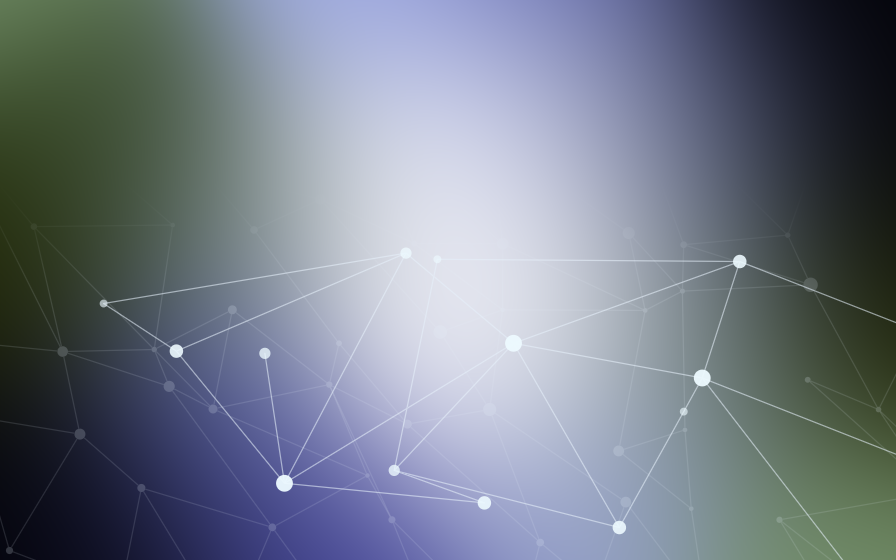
This background is drawn by a Shadertoy shader. Its source:

```glsl
// Soft blue, white and green glows behind a web of thin links and round nodes.

const float GLOW_SPREAD = 0.19;
const float LINK_HALF_WIDTH = 0.0011;
const float LINK_OPACITY = 0.58;
const float MESH_CELL = 0.17;
const float MESH_TOP = 0.69;
const float MESH_LINK_OPACITY = 0.13;
const float MESH_NODE_OPACITY = 0.20;

const vec3 WHITE = vec3(0.97, 0.97, 0.99);
const vec3 MIST = vec3(0.80, 0.82, 0.93);
const vec3 PERIWINKLE = vec3(0.62, 0.67, 0.91);
const vec3 HAZE = vec3(0.58, 0.63, 0.80);
const vec3 COBALT = vec3(0.34, 0.37, 0.66);
const vec3 INDIGO = vec3(0.24, 0.24, 0.58);
const vec3 STEEL = vec3(0.31, 0.34, 0.48);
const vec3 SLATE = vec3(0.41, 0.48, 0.47);
const vec3 SAGE = vec3(0.45, 0.56, 0.41);
const vec3 MOSS = vec3(0.19, 0.26, 0.13);
const vec3 OLIVE = vec3(0.12, 0.14, 0.00);
const vec3 NIGHT = vec3(0.00, 0.00, 0.02);
const vec3 LINK_TINT = vec3(0.90, 0.94, 0.98);
const vec3 NODE_TINT = vec3(0.93, 0.98, 1.00);

// Main nodes: centre and radius; zero radius marks a link leaving the canvas.
const vec3 HUBS[16] = vec3[16](
    vec3(0.725, 0.548, 0.010), vec3(0.781, 0.537, 0.007), vec3(0.917, 0.387, 0.015),
    vec3(1.321, 0.533, 0.012), vec3(1.254, 0.325, 0.015), vec3(1.106, 0.058, 0.012),
    vec3(0.865, 0.102, 0.012), vec3(0.704, 0.160, 0.010), vec3(0.508, 0.137, 0.015),
    vec3(0.315, 0.373, 0.012), vec3(0.185, 0.458, 0.007), vec3(1.221, 0.265, 0.007),
    vec3(0.473, 0.369, 0.010), vec3(1.610, 0.185, 0.0), vec3(1.610, 0.420, 0.0),
    vec3(1.520, -0.02, 0.0));

const ivec2 LINKS[23] = ivec2[23](
    ivec2(1, 3), ivec2(0, 10), ivec2(0, 9), ivec2(0, 8), ivec2(1, 7), ivec2(0, 2),
    ivec2(2, 8), ivec2(2, 3), ivec2(2, 4), ivec2(2, 5), ivec2(2, 7), ivec2(4, 3),
    ivec2(4, 11), ivec2(11, 5), ivec2(8, 6), ivec2(7, 5), ivec2(7, 6), ivec2(9, 8),
    ivec2(3, 14), ivec2(4, 13), ivec2(4, 15), ivec2(9, 10), ivec2(12, 8));

vec3 hash3(vec2 cell) {
    vec3 q = fract(vec3(cell.xyx) * vec3(0.1031, 0.1030, 0.0973));
    q += dot(q, q.yxz + 33.33);
    return fract((q.xxy + q.yzz) * q.zyx);
}

float segmentDistance(vec2 p, vec2 a, vec2 b) {
    vec2 ab = b - a;
    return length(p - a - ab * clamp(dot(p - a, ab) / dot(ab, ab), 0.0, 1.0));
}

float disc(vec2 p, vec2 centre, float radius, float px) {
    return clamp((radius - length(p - centre)) / px + 0.5, 0.0, 1.0);
}

float link(vec2 p, vec2 a, vec2 b, float px) {
    float halfWidth = max(LINK_HALF_WIDTH, 0.5 * px);
    float cover = clamp((halfWidth - segmentDistance(p, a, b)) / px + 0.5, 0.0, 1.0);
    return cover * LINK_HALF_WIDTH / halfWidth;
}

// Colour weighted by its Gaussian falloff; the weight is kept in w.
vec4 glow(vec2 p, float x, float y, vec3 colour) {
    vec2 d = (p - vec2(x, y)) / GLOW_SPREAD;
    return vec4(colour, 1.0) * exp(-0.5 * dot(d, d));
}

vec3 backdrop(vec2 p) {
    vec4 sum = vec4(0.0, 0.0, 0.0, 1e-6);
    // Left: green corner down to black
    sum += glow(p, 0.00, 1.10, SAGE) + glow(p, 0.18, 0.75, MOSS);
    sum += glow(p, 0.00, 0.50, OLIVE) + glow(p, 0.00, 0.10, NIGHT);
    sum += glow(p, 0.20, 0.00, NIGHT + 0.1 * INDIGO) + glow(p, 0.43, 0.60, SLATE);
    // Centre: white core between two blue ends
    sum += glow(p, 0.65, 1.05, PERIWINKLE) + glow(p, 1.00, 1.08, COBALT);
    sum += glow(p, 0.70, 0.65, WHITE) + glow(p, 0.95, 0.52, WHITE);
    sum += glow(p, 0.80, 0.36, WHITE) + glow(p, 0.95, 0.78, MIST);
    sum += glow(p, 0.40, 0.25, COBALT) + glow(p, 0.60, 0.00, INDIGO);
    sum += glow(p, 1.04, 0.10, HAZE);
    // Right: black corner down to green
    sum += glow(p, 1.22, 0.75, STEEL) + glow(p, 1.45, 1.05, NIGHT);
    sum += glow(p, 1.60, 0.70, NIGHT) + glow(p, 1.25, 0.40, SLATE);
    sum += glow(p, 1.60, 0.42, OLIVE) + glow(p, 1.50, 0.00, SAGE);
    return sum.rgb / sum.w;
}

vec2 meshNode(vec2 cell) {
    return (cell + 0.1 + 0.8 * hash3(cell).xy) * MESH_CELL;
}

// Faint scattered nodes, each joined to some of its neighbours.
float mesh(vec2 p, float px) {
    float lines = 0.0, dots = 0.0;
    vec2 home = floor(p / MESH_CELL);
    for (int k = 0; k < 9; k++) {
        vec2 cell = home + vec2(k % 3 - 1, k / 3 - 1);
        vec2 node = meshNode(cell);
        vec3 pick = hash3(cell + 71.0);
        dots = max(dots, disc(p, node, mix(0.004, 0.013, pick.x * pick.x), px));
        if (pick.y > 0.35) lines += link(p, node, meshNode(cell + vec2(1, 0)), px);
        if (pick.z > 0.35) lines += link(p, node, meshNode(cell + vec2(0, 1)), px);
        if (pick.x > 0.30) lines += link(p, node, meshNode(cell + vec2(1, -1)), px);
    }
    float fade = 1.0 - smoothstep(MESH_TOP - 0.25, MESH_TOP, p.y);
    return fade * max(min(lines, 1.5) * MESH_LINK_OPACITY, dots * MESH_NODE_OPACITY);
}

void mainImage(out vec4 fragColor, in vec2 fragCoord) {
    float px = 1.0 / iResolution.y;
    vec2 p = (fragCoord - 0.5 * iResolution.xy) * px + vec2(0.8, 0.5);
    vec3 colour = mix(backdrop(p), LINK_TINT, mesh(p, px));

    // Bright links, then the nodes above them
    float lines = 0.0;
    for (int i = 0; i < LINKS.length(); i++)
        lines = max(lines, link(p, HUBS[LINKS[i].x].xy, HUBS[LINKS[i].y].xy, px));
    colour = mix(colour, LINK_TINT, lines * LINK_OPACITY);
    for (int i = 0; i < HUBS.length(); i++) {
        float opacity = mix(0.6, 0.95, smoothstep(0.006, 0.014, HUBS[i].z));
        colour = mix(colour, NODE_TINT, opacity * disc(p, HUBS[i].xy, HUBS[i].z, px));
    }
    fragColor = vec4(colour, 1.0);
}
```
